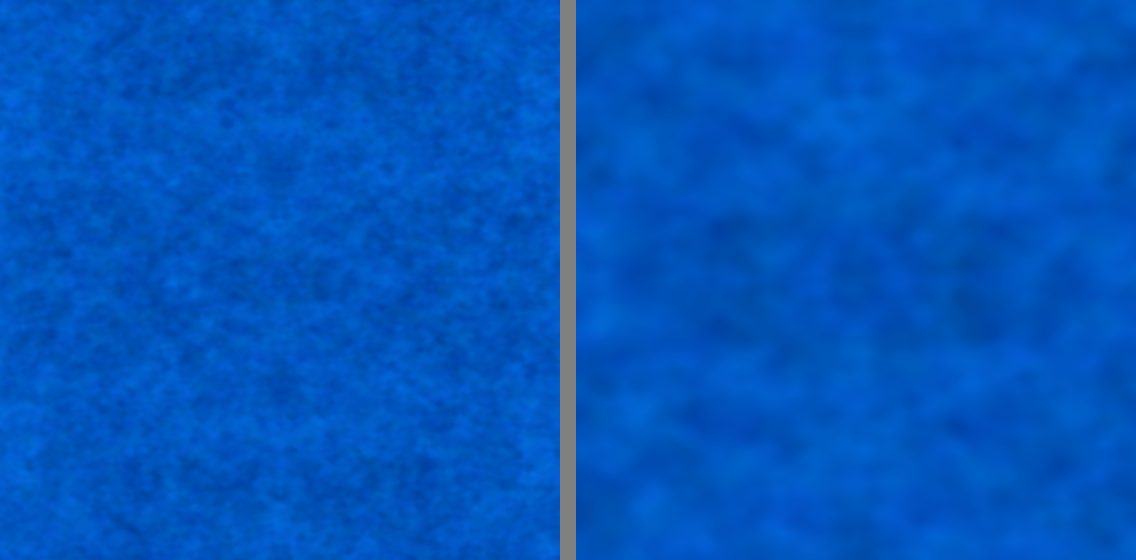
Left: the whole. Right: its middle third, enlarged.
This texture is drawn by a WebGL 2 fragment shader. Its source:

```glsl
#version 300 es
precision highp float;

uniform vec2 u_resolution;
out vec4 fragColor;

// Integer hash of a lattice cell, from 0 to 1
float hash(ivec2 cell, uint seed) {
    uint h = uint(cell.x) * 1597334677u ^ uint(cell.y) * 3812015801u ^ seed * 2654435769u;
    h = (h ^ (h >> 16)) * 2246822519u;
    h = (h ^ (h >> 13)) * 3266489917u;
    return float((h ^ (h >> 16)) >> 8) / 16777216.0;
}

// Smooth value noise, centred on zero
float valueNoise(vec2 p, uint seed) {
    ivec2 cell = ivec2(floor(p));
    vec2 f = fract(p);
    vec2 s = f * f * f * (f * (f * 6.0 - 15.0) + 10.0);
    float low = mix(hash(cell, seed), hash(cell + ivec2(1, 0), seed), s.x);
    float high = mix(hash(cell + ivec2(0, 1), seed), hash(cell + ivec2(1, 1), seed), s.x);
    return mix(low, high, s.y) - 0.5;
}

// Rotated octaves, normalised so that the contrast is independent of their count
float fractalNoise(vec2 p, int octaves, float gain, uint seed) {
    const mat2 turn = mat2(0.8, 0.6, -0.6, 0.8);
    float sum = 0.0;
    float power = 0.0;
    float weight = 1.0;
    for (int i = 0; i < octaves; i++) {
        sum += weight * valueNoise(p, seed + uint(i));
        power += weight * weight;
        weight *= gain;
        p = turn * p * 2.1 + 3.7;
    }
    return sum / sqrt(power);
}

// Reflect both halves of the canvas about its centre
vec2 mirror(vec2 p, vec2 centre) {
    return abs(p - centre);
}

void main() {
    vec2 uv = gl_FragCoord.xy / u_resolution;
    vec2 stretch = vec2(0.88, 1.1);
    vec2 folded = mirror(uv, vec2(0.5)) * stretch;
    vec2 open = uv * stretch;

    // Broad mirrored clouds, mirrored flecks and free grain
    float clouds = fractalNoise(folded * 6.0 + 11.3, 3, 0.95, 1u);
    float flecks = fractalNoise(folded * 36.0 + 7.9, 2, 0.9, 11u);
    float grain = fractalNoise(open * 48.0, 2, 0.9, 21u);
    float tone = 0.75 * clouds + 0.85 * flecks + 0.65 * grain;

    // Lighter towards the left and right edges
    tone += 0.2 * (smoothstep(0.12, 0.5, abs(uv.x - 0.5)) - 0.45);

    // Faint drift between green and violet blue
    float hueDrift = fractalNoise(folded * 38.0 + 5.1, 2, 0.9, 41u);

    vec3 base = vec3(0.002, 0.335, 0.744);
    vec3 toneShift = vec3(0.012, 0.078, 0.124);
    vec3 driftShift = vec3(-0.01, 0.03, -0.025);
    vec3 color = base + toneShift * tone + driftShift * hueDrift;
    fragColor = vec4(clamp(color, 0.0, 1.0), 1.0);
}
```
